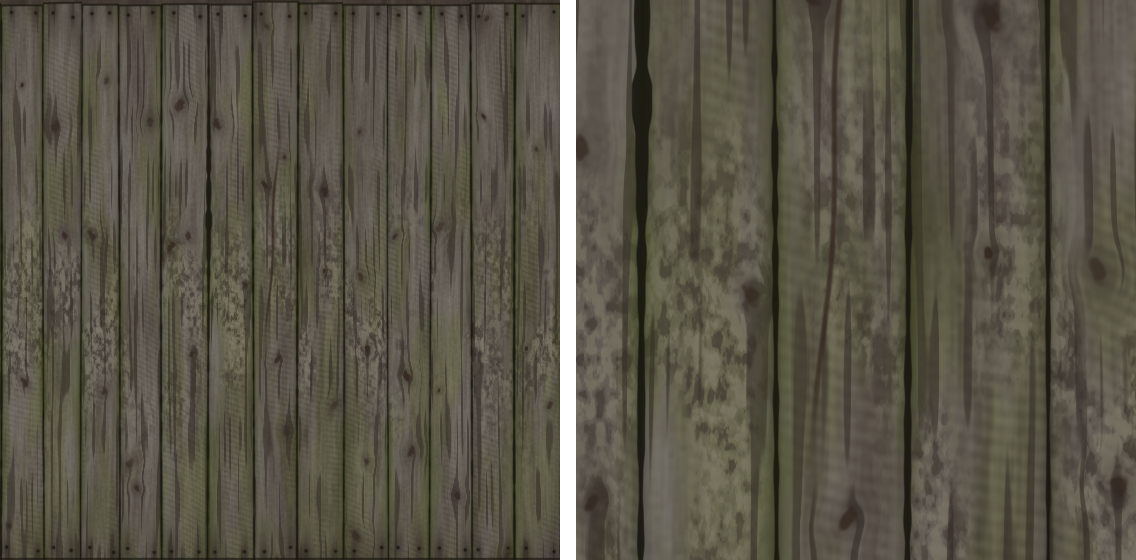
Left: the whole. Right: its middle third, enlarged.
This texture is drawn by a Shadertoy shader. Its source:

```glsl
// Weathered fence: thirteen upright planks of uneven width with dark mossy seams.
// Layered sines place the seams; stretched noise makes the grain, jittered cells
// the knots, and height-dependent masks the moss, lichen and nail stains.

const float PLANKS = 13.0;
const float TAU = 6.28318;
const float SEAM_WIDTH = 0.0012;   // half width of a seam
const float GAP_SEAM = 5.0;        // seam that opens into a ragged gap
const float CRACKED_PLANK = 6.0;   // plank with the long split
const float KNOT_ROWS = 7.0;
const float KNOT_CHANCE = 0.5;
const float SAW_LINES = 105.0;
const float NAIL_RADIUS = 0.003;
const vec3 DARK_WOOD = vec3(0.27, 0.235, 0.205);
const vec3 PALE_WOOD = vec3(0.45, 0.43, 0.40);
const vec3 KNOT_BROWN = vec3(0.20, 0.145, 0.115);
const vec3 OLIVE = vec3(0.34, 0.335, 0.23);
const vec3 MOSS = vec3(0.29, 0.32, 0.13);
const vec3 LICHEN = vec3(0.51, 0.49, 0.42);
const vec3 STAIN = vec3(0.19, 0.16, 0.14);
const vec3 GAP = vec3(0.10, 0.09, 0.06);

float hash(vec2 p) {
  vec3 q = fract(p.xyx * 0.1031);
  q += dot(q, q.yzx + 33.33);
  return fract((q.x + q.y) * q.z);
}

float noise(vec2 p) {
  vec2 i = floor(p), f = fract(p);
  f = f * f * (3.0 - 2.0 * f);
  return mix(mix(hash(i), hash(i + vec2(1, 0)), f.x),
             mix(hash(i + vec2(0, 1)), hash(i + vec2(1, 1)), f.x), f.y);
}

float fbm(vec2 p) {
  float sum = 0.0, amp = 0.53;
  for (int k = 0; k < 4; k++) {
    sum += amp * noise(p);
    p = p * 2.03 + 17.7;
    amp *= 0.5;
  }
  return sum;
}

// Smooth bump around a center
float bump(float x, float center, float size) {
  float d = (x - center) / size;
  return exp(-d * d);
}

// Horizontal position of seam i at height y
float seamX(float i, float y) {
  float a = TAU * i / PLANKS;
  float shift = 0.0077 * cos(a + 1.1) + 0.0045 * cos(2.0 * a - 0.79) + 0.003 * cos(3.0 * a - 1.16);
  return i / PLANKS - 0.0064 + shift + 0.0015 * sin(3.0 * y + 2.4 * mod(i, PLANKS));
}

// x: dark core, y: soft halo, z: sideways bend of the grain
vec3 knots(vec2 p, float width, float id) {
  vec3 k = vec3(0);
  for (float j = -1.0; j <= 1.0; j++) {
    float row = floor(p.y * KNOT_ROWS) + j;
    vec2 cell = vec2(id + 3.0, row + 5.0);
    if (hash(cell + 40.0) > KNOT_CHANCE) continue;
    vec2 center = vec2(width * mix(0.15, 0.85, hash(cell)), (row + hash(cell + 11.0)) / KNOT_ROWS);
    float radius = mix(0.003, 0.009, pow(hash(cell + 23.0), 2.0));
    vec2 q = (p - center) / radius;
    q.x += q.y * (hash(cell + 31.0) - 0.5);
    float d = length(q * vec2(1, 0.65)) + 0.5 * noise(p * 250.0) - 0.25;
    k.x = max(k.x, (1.0 - smoothstep(0.5, 1.1, d)) * (0.4 + 0.5 * hash(cell + 7.0)));
    k.y = max(k.y, exp(-0.28 * d * d));
    k.z += radius * q.x * exp(-0.12 * dot(q, q));
  }
  return k;
}

void mainImage(out vec4 fragColor, in vec2 fragCoord) {
  vec2 uv = fragCoord / iResolution.xy;
  float px = 1.0 / min(iResolution.x, iResolution.y), y = uv.y;

  // Find the plank and the nearest seam
  float i = -1.0;
  for (float n = 0.0; n <= PLANKS; n++) if (uv.x > seamX(n, y)) i = n;
  float left = seamX(i, y), width = seamX(i + 1.0, y) - left;
  float id = mod(i, PLANKS);
  vec2 p = vec2(uv.x - left, y);
  float side = step(0.5 * width, p.x);
  float edge = min(p.x, width - p.x);
  float seam = mod(i + side, PLANKS);

  // Wood: broad blotches, bent grain, fine fibres and saw marks
  vec3 knot = knots(p, width, id);
  vec2 g = vec2(p.x - 0.7 * knot.z + 0.002 * sin(9.0 * y + id) + id * 1.37, y);
  float grain = fbm(g * vec2(95, 5));
  float grit = noise(g * 260.0);
  float saw = sin(TAU * SAW_LINES * (y + 0.35 * p.x + 4.0 * p.x * p.x * (hash(vec2(id, 8)) - 0.5)));
  float tone = 0.61 + 0.65 * (grain - 0.5) + 0.22 * (noise(g * vec2(420, 26)) - 0.5)
    + 0.6 * (fbm(g * vec2(22, 7) + 60.0) - 0.5) + 0.16 * (grit - 0.5)
    + 0.2 * (hash(vec2(id, 2)) - 0.5) + 0.07 * saw * smoothstep(0.4, 0.65, noise(g * vec2(30, 6)));
  vec3 col = mix(DARK_WOOD, PALE_WOOD, tone);

  // Olive growth on the lower half, flaky lichen around mid height
  float damp = smoothstep(0.42, 0.68, fbm(g * vec2(28, 6) + 9.0) + 0.22 * (0.45 - y));
  col = mix(col, OLIVE * (0.65 + 0.6 * tone), 0.6 * damp);
  float patchy = smoothstep(0.42, 0.66, fbm(g * vec2(20, 8) + 33.0)) * bump(y, 0.43, 0.2);
  float flakes = fbm(g * vec2(190, 95));
  col = mix(col, LICHEN, 0.6 * patchy * smoothstep(0.5, 0.65, flakes));
  col = mix(col, STAIN, 0.5 * patchy * (1.0 - smoothstep(0.32, 0.47, flakes)));

  // Knots, short checks and the long split
  col = mix(col, STAIN, 0.42 * knot.y);
  col = mix(col, KNOT_BROWN, knot.x);
  col = mix(col, STAIN, 0.55 * smoothstep(0.67, 0.8, noise(g * vec2(210, 9) + 5.0)));
  if (id == CRACKED_PLANK) {
    float x = width * 0.42 + 0.06 * (y - 0.55) + 0.0025 * sin(27.0 * y);
    float span = smoothstep(0.38, 0.46, y) * (1.0 - smoothstep(0.65, 0.8, y));
    col = mix(col, KNOT_BROWN, 0.75 * span * (1.0 - smoothstep(0.0004, 0.002 + px, abs(p.x - x))));
  }

  // Stained ends with two nails each
  float end = step(0.5, y), corner = side + 2.0 * end;
  vec2 jitter = vec2(hash(vec2(id, corner)), hash(vec2(id + 20.0, corner))) - 0.5;
  vec2 off = p - vec2(width * mix(0.2, 0.8, side), mix(0.018, 0.974, end)) - 0.01 * jitter;
  float streak = bump(off.x, 0.0, 0.008) * exp(-abs(off.y) / 0.032);
  float ends = exp(-min(y, 1.0 - y) / 0.035) * smoothstep(0.3, 0.7, grain);
  col = mix(col, STAIN, min(0.6 * streak + 0.45 * ends, 0.8));
  col = mix(col, GAP, 0.85 * (1.0 - smoothstep(NAIL_RADIUS - px, NAIL_RADIUS + px, length(off))));

  // Moss fringe, shadow and dark seam
  float fringe = smoothstep(0.3, 0.75, noise(vec2(seam * 9.1, y * 6.0)) + 0.25 * (grit - 0.5));
  col = mix(col, MOSS, 0.65 * fringe * exp(-edge / 0.006));
  col *= 1.0 - 0.35 * exp(-edge / 0.003);
  float gap = SEAM_WIDTH * (0.7 + hash(vec2(seam, 3)));
  if (seam == GAP_SEAM) gap += 0.0028 * bump(y, 0.64, 0.12);
  gap *= 0.6 + 0.8 * noise(vec2(y * 70.0, seam));
  col = mix(col, GAP, 0.92 * (1.0 - smoothstep(gap - px, gap + px, edge)));

  // Uneven plank tops against the rail
  float top = 0.998 - 0.008 * hash(vec2(id, 6)) + 0.05 * (p.x - 0.5 * width) * (hash(vec2(id, 7)) - 0.5);
  col = mix(col, DARK_WOOD * (0.75 + 0.4 * grain), smoothstep(-px, px, y - top));
  float cut = min(abs(y - top), abs(y - 0.002));
  col = mix(col, GAP, 0.7 * (1.0 - smoothstep(0.0005, 0.0005 + 1.5 * px, cut)));
  fragColor = vec4(col, 1);
}
```
